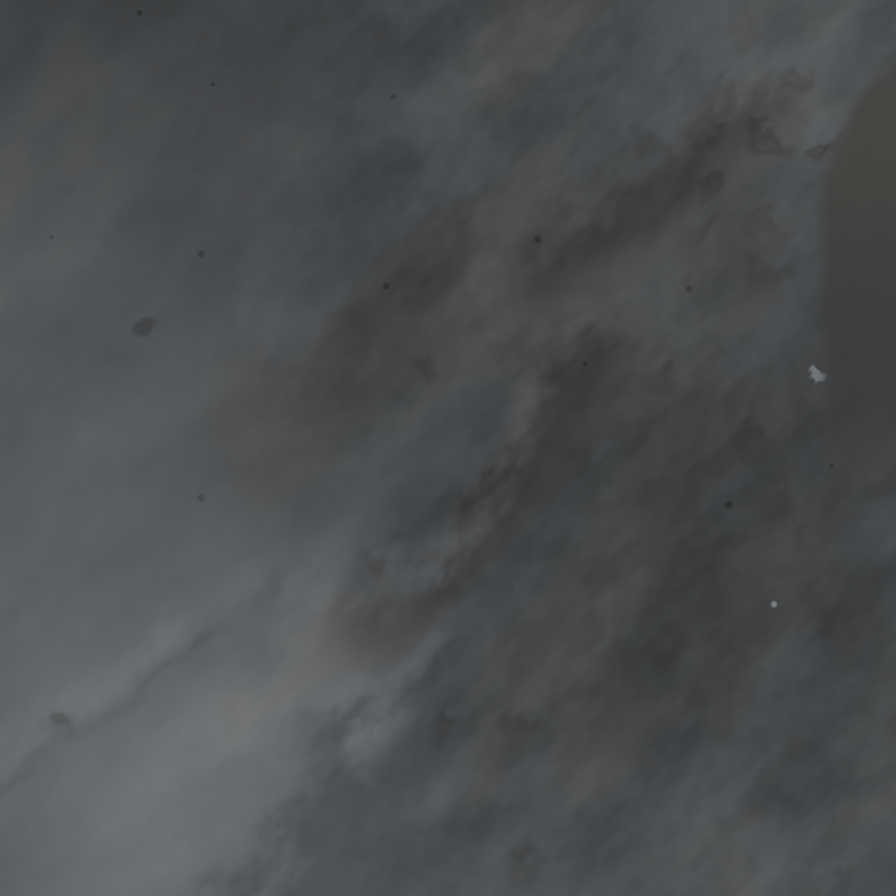
Reproduce this texture procedurally as a Shadertoy shader.

```glsl
vec3 hash3(vec2 cell) {
    vec3 h = vec3(dot(cell, vec2(127.1, 311.7)), dot(cell, vec2(269.5, 183.3)), dot(cell, vec2(419.2, 371.9)));
    return fract(sin(h) * 43758.5);
}

// Smooth cellular noise: random cell tones blended by distance, about -0.5 to 0.5
float softCells(vec2 p) {
    vec2 id = floor(p);
    float tone = 0.0, total = 0.0;
    for (int y = -1; y <= 1; y++)
    for (int x = -1; x <= 1; x++) {
        vec2 cell = id + vec2(x, y);
        vec3 h = hash3(cell);
        vec2 d = cell + 0.2 + 0.6 * h.xy - p;
        float weight = exp(-6.0 * dot(d, d));
        tone += weight * (h.z - 0.5);
        total += weight;
    }
    return tone / total;
}

float clouds(vec2 p) {
    float sum = 0.0, amp = 0.6;
    for (int i = 0; i < 4; i++) {
        sum += amp * softCells(p);
        p = mat2(0.94, 0.34, -0.34, 0.94) * p * 2.1 + 7.3;
        amp *= 0.55;
    }
    return sum;
}

// Scattered round stains; hollow turns them into rings
float stains(vec2 p, float share, float radius, float hollow) {
    vec2 id = floor(p);
    float mark = 0.0;
    for (int y = -1; y <= 1; y++)
    for (int x = -1; x <= 1; x++) {
        vec2 cell = id + vec2(x, y);
        vec3 h = hash3(cell + 41.0);
        float size = radius * (0.6 + 0.6 * fract(h.z * 57.0));
        float r = length(cell + 0.2 + 0.6 * h.xy - p) / size;
        float disc = 1.0 - smoothstep(0.35, 1.1, r);
        float core = 1.0 - smoothstep(0.1, 0.75, r);
        mark = max(mark, step(h.z, share) * (disc - hollow * core));
    }
    return mark;
}

float glow(vec2 p, vec2 center, float radius) {
    vec2 d = (p - center) / radius;
    return exp(-dot(d, d));
}

float band(vec2 p, vec2 a, vec2 b, float width) {
    vec2 ab = b - a;
    float t = clamp(dot(p - a, ab) / dot(ab, ab), 0.0, 1.0);
    return glow(p, a + t * ab, width);
}

void mainImage(out vec4 fragColor, in vec2 fragCoord) {
    vec2 uv = fragCoord / iResolution.xy;
    vec2 diagonal = vec2(uv.x * 0.68 + uv.y * 0.73, uv.y * 0.68 - uv.x * 0.73);

    float broad = clouds(diagonal * vec2(4.0, 7.0) + 3.0);
    float mottle = clouds(diagonal * vec2(11.0, 19.0) + 20.0);
    float grain = softCells(diagonal * vec2(60.0, 95.0));
    vec2 warped = uv + 0.06 * vec2(broad, mottle) + 0.012 * grain;

    // Broad light and shade
    float side = uv.y - 0.04 - 1.33 * (uv.x - 0.3);
    float lit = mix(0.4, 1.0, smoothstep(-0.1, 0.05, side + 0.2 * mottle));
    float tone = 0.288 + 0.145 * lit * glow(uv, vec2(0.18, 0.1), 0.33);
    tone += 0.055 * glow(uv, vec2(0.05, 0.6), 0.27);
    tone += 0.04 * glow(uv, vec2(0.86, 0.94), 0.15);
    tone += 0.035 * glow(uv, vec2(0.8, -0.02), 0.22);
    tone -= 0.055 * glow(uv, vec2(0.77, 0.36), 0.25);
    tone -= 0.03 * glow(uv, vec2(0.15, 1.05), 0.25);

    // Diagonal smears
    float shade = 0.045 * band(warped, vec2(0.3, 0.5), vec2(0.48, 0.69), 0.07);
    shade += 0.06 * band(warped, vec2(0.62, 0.7), vec2(0.86, 0.88), 0.035);
    shade += 0.05 * band(warped, vec2(0.43, 0.29), vec2(0.68, 0.6), 0.035);
    tone -= shade;
    tone += 0.075 * band(warped, vec2(0.48, 0.37), vec2(0.66, 0.64), 0.022) * (0.8 + 1.2 * mottle);
    tone += 0.05 * band(warped, vec2(0.38, 0.2), vec2(0.48, 0.28), 0.022);
    tone += 0.025 * band(warped, vec2(0.0, 0.15), vec2(0.16, 0.3), 0.02);
    tone += 0.025 * band(warped, vec2(0.16, 0.3), vec2(0.38, 0.39), 0.025);
    tone -= 0.02 * band(warped, vec2(0.0, 0.11), vec2(0.2, 0.28), 0.01);

    // Mottling, rougher toward the right
    float rough = smoothstep(0.1, 0.6, uv.x);
    tone += 0.06 * broad + mix(0.025, 0.075, rough) * mottle + mix(0.005, 0.014, rough) * grain;

    // Stains, ring cluster and specks
    float corner = glow(uv, vec2(0.87, 0.84), 0.14);
    float smudge = stains(warped * 9.0, 0.13, 0.24, 0.0) * (1.0 - 0.6 * rough);
    float rings = stains(warped * 17.0, 0.6, 0.48, 0.55) * corner;
    float specks = stains(uv * 24.0, 0.025, 0.12, 0.0);
    tone -= 0.065 * smudge + 0.065 * rings + 0.06 * specks;
    tone += 0.22 * stains(uv * 20.0 + 5.0, 0.005, 0.14, 0.0);
    tone += 0.2 * (1.0 - smoothstep(0.5, 1.1, length((warped - vec2(0.917, 0.573)) / vec2(0.012, 0.008))));

    // Cool grey, warmer where stained
    float warmth = clamp(10.0 * shade + 0.5 * smudge + 0.5 * rings + broad, 0.0, 1.0);
    vec3 color = tone * mix(vec3(0.965, 1.0, 1.03), vec3(1.01, 1.0, 0.98), warmth);

    // Smooth dim patch on the right edge
    float edge = 0.915 + 0.45 * max(uv.y - 0.8, 0.0) + 0.02 * broad;
    float veil = smoothstep(edge - 0.008, edge + 0.02, uv.x);
    veil *= smoothstep(0.44, 0.58, uv.y) * (1.0 - smoothstep(0.87, 0.96, uv.y));
    vec3 veilColor = mix(vec3(0.235, 0.238, 0.24), vec3(0.275, 0.277, 0.255), smoothstep(0.6, 0.88, uv.y));
    fragColor = vec4(mix(color, veilColor, 0.9 * veil), 1.0);
}
```
